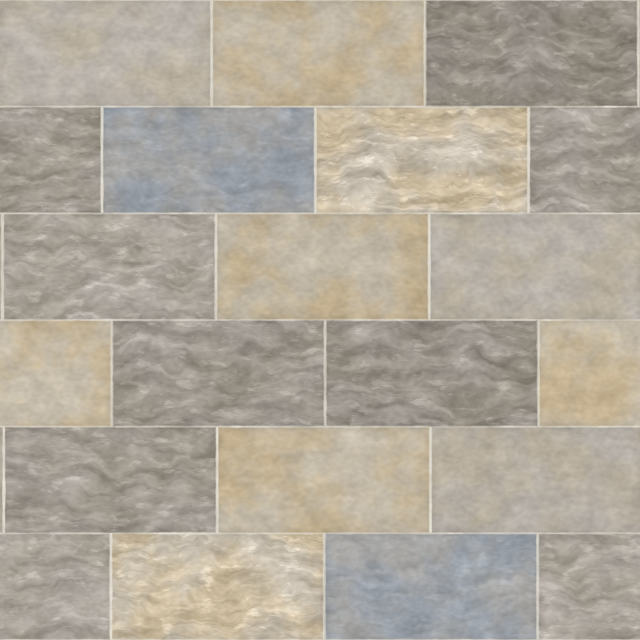
A WebGL 2 fragment shader for this texture:

```glsl
#version 300 es
precision highp float;

uniform vec2 u_resolution;
out vec4 outColor;

// Stone kinds per row, bottom to top: 0 slate, 1 tan, 2 veined cream, 3 blue, 4 pale grey
const int KINDS[18] = int[18](2, 3, 0,  0, 1, 4,  0, 0, 1,  0, 1, 4,  3, 2, 0,  4, 1, 0);
const float ROW_SHIFT[6] = float[6](0.02, 0.018, 0.024, 0.012, -0.022, -0.008);

float hash(vec2 p) {
    return fract(sin(dot(p, vec2(127.1, 311.7))) * 43758.5);
}

float cornerSlope(vec2 corner, vec2 offset) {
    float angle = 6.2832 * hash(corner);
    return dot(vec2(cos(angle), sin(angle)), offset);
}

float gradientNoise(vec2 p) {
    vec2 i = floor(p), f = fract(p);
    vec2 s = f * f * f * (f * (f * 6.0 - 15.0) + 10.0);
    vec2 e = vec2(1.0, 0.0);
    return mix(mix(cornerSlope(i, f), cornerSlope(i + e.xy, f - e.xy), s.x),
               mix(cornerSlope(i + e.yx, f - e.yx), cornerSlope(i + e.xx, f - e.xx), s.x), s.y);
}

float fbm(vec2 p) {
    float sum = 0.0, amplitude = 0.6;
    for (int i = 0; i < 4; i++) {
        sum += amplitude * gradientNoise(p);
        p = p * 2.03 + 17.3;
        amplitude *= 0.55;
    }
    return sum;
}

// p is in tile heights, shifted per tile so that no two stones look alike
vec3 stone(int kind, vec2 p, float tint) {
    vec3 base = vec3(0.63, 0.605, 0.575), stain = vec3(0.59, 0.565, 0.52);
    float veining = 0.20;
    if (kind == 1) {
        base = vec3(0.765, 0.73, 0.665); stain = vec3(0.755, 0.685, 0.56); veining = 0.05;
    } else if (kind == 2) {
        base = vec3(0.775, 0.74, 0.68); stain = vec3(0.79, 0.725, 0.61); veining = 0.25;
    } else if (kind == 3) {
        base = vec3(0.655, 0.65, 0.64); stain = vec3(0.59, 0.615, 0.645); veining = 0.10;
    } else if (kind == 4) {
        base = vec3(0.72, 0.695, 0.665); stain = vec3(0.72, 0.685, 0.62); veining = 0.05;
    }
    float cloud = fbm(p * 1.5);
    float mottle = fbm(p * 5.0 + 31.0);
    float veins = fbm(vec2(p.x * 2.2, p.y * 9.0 + 2.5 * cloud) + 57.0);
    float grain = gradientNoise(p * vec2(17.0, 23.0));

    vec3 color = mix(base, stain, smoothstep(-0.25, 0.3, cloud + 0.2 * mottle));
    color += veining * veins + 0.10 * mottle + 0.035 * grain;
    // Thin chalky flakes along the bedding
    float flakes = smoothstep(0.12, 0.35, fbm(p * vec2(5.0, 11.0) + 83.0));
    color += 0.35 * veining * flakes;
    return color + (kind == 0 ? 0.09 : 0.03) * (tint - 0.4);
}

void main() {
    vec2 uv = gl_FragCoord.xy / u_resolution.y;
    float aa = 1.0 / u_resolution.y;

    // Running bond: three tiles across, six rows, every other row moved by half
    vec2 cell = uv * vec2(3.0, 6.0);
    int row = int(mod(floor(cell.y), 6.0));
    cell.x -= ROW_SHIFT[row] + (row % 2 == 0 ? 0.5 : 0.0);
    vec2 local = fract(cell);
    vec2 id = vec2(mod(floor(cell.x), 3.0), float(row));

    float tint = hash(id + 3.7);
    vec2 p = local * vec2(2.0, 1.0) + id * vec2(13.0, 19.0);
    vec3 color = stone(KINDS[row * 3 + int(id.x)], p, tint);

    // Distance to the joints, with slightly chipped edges
    vec2 edge = min(local, 1.0 - local) / vec2(3.0, 6.0);
    edge += 0.0016 * vec2(fbm(uv * 45.0), fbm(uv * 45.0 + 9.0));

    // Worn, darkened rims
    float rim = exp(-min(edge.x, edge.y) / 0.006);
    color *= 1.0 - rim * (0.08 + 0.20 * fbm(uv * 12.0 + 40.0));

    // Grout: bright upright joints, thinner and patchier level ones
    float jointId = mod(floor(cell.x + 0.5), 3.0);
    float upright = 1.0 - smoothstep(0.0022 - aa, 0.0022 + aa, edge.x);
    float level = 1.0 - smoothstep(0.0014 - aa, 0.0014 + aa, edge.y);
    upright *= 0.72 + 0.28 * hash(vec2(jointId, id.y) + 5.1) + 0.3 * fbm(uv * 18.0);
    level *= 0.68 + 0.9 * fbm(uv * vec2(9.0, 6.0) + 21.0);
    vec3 grout = vec3(0.89, 0.87, 0.82) + 0.06 * fbm(uv * 60.0);
    color = mix(color, grout, clamp(max(upright, level), 0.0, 1.0));

    outColor = vec4(clamp(color, 0.0, 1.0), 1.0);
}
```
